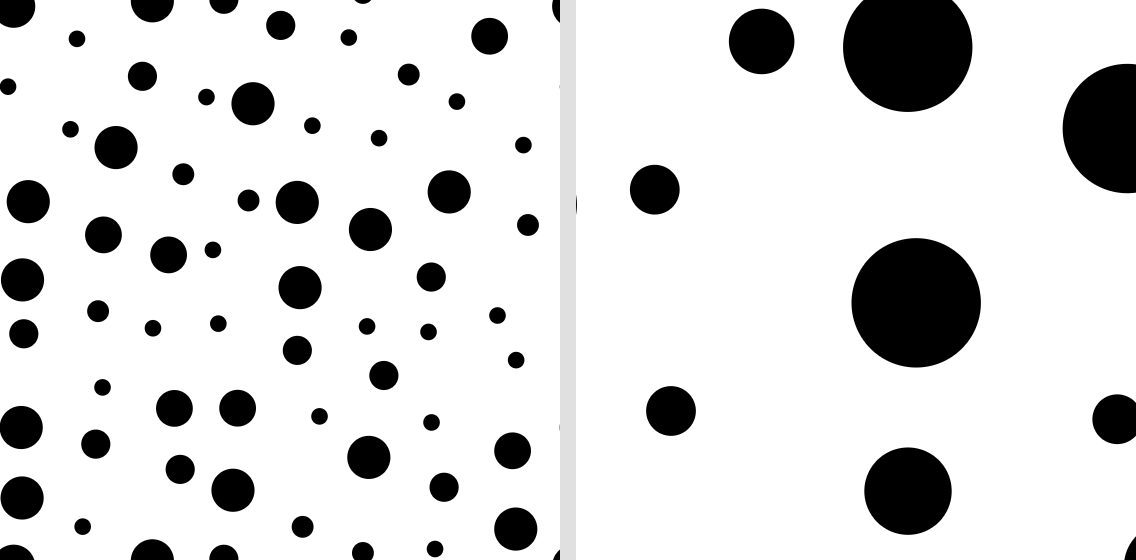
Left: the whole. Right: its middle third, enlarged.
Reproduce this pattern procedurally as a WebGL 2 fragment shader.

```glsl
#version 300 es
precision highp float;

uniform vec2 u_resolution;
out vec4 fragColor;

const vec3 PAPER = vec3(1.0);
const vec3 INK = vec3(0.0);

// DOT_COUNT is prime, so cubing modulo it shuffles the dots
const int DOT_COUNT = 59;
const int LATTICE_STEP = 8;
const float DOT_ROOM = 0.055;    // radius of the disc each dot stays inside
const float WARP_AMOUNT = 0.03;
const float TAU = 6.2831853;

// Dot radii, and the number of dots up to and including each size
const int SIZE_COUNT = 5;
const float RADII[SIZE_COUNT] = float[](0.0385, 0.0328, 0.0260, 0.0195, 0.0148);
const int RANK_LIMITS[SIZE_COUNT] = int[](15, 21, 31, 38, DOT_COUNT);

float hash(vec2 p) {
    return fract(sin(dot(p, vec2(127.1, 311.7))) * 43758.5453);
}

// Shuffled rank gives every size its exact share
float dotRadius(int index) {
    int rank = (index * index * index) % DOT_COUNT;
    for (int i = 0; i < SIZE_COUNT; i++) {
        if (rank < RANK_LIMITS[i]) return RADII[i];
    }
    return RADII[SIZE_COUNT - 1];
}

// Wrapping lattice point, bent by whole waves; small dots stray further
vec2 dotCenter(int index, float radius) {
    float id = float(index);
    vec2 center = vec2(id, float((index * LATTICE_STEP) % DOT_COUNT)) / float(DOT_COUNT);
    vec2 warp = WARP_AMOUNT * sin(TAU * (center.yx + vec2(0.15, 0.6)));
    float angle = TAU * hash(vec2(id, 1.0));
    float stray = (DOT_ROOM - radius) * sqrt(hash(vec2(id, 2.0)));
    return center + warp + stray * vec2(cos(angle), sin(angle));
}

// Signed distance to the nearest dot on the wrapped canvas
float dotsDistance(vec2 uv) {
    float nearest = 1.0;
    for (int i = 0; i < DOT_COUNT; i++) {
        float radius = dotRadius(i);
        vec2 offset = uv - dotCenter(i, radius);
        offset -= floor(offset + 0.5);
        nearest = min(nearest, length(offset) - radius);
    }
    return nearest;
}

void main() {
    vec2 uv = gl_FragCoord.xy / u_resolution;
    float pixel = 1.0 / min(u_resolution.x, u_resolution.y);
    float coverage = clamp(0.5 - dotsDistance(uv) / pixel, 0.0, 1.0);
    fragColor = vec4(mix(PAPER, INK, coverage), 1.0);
}
```
